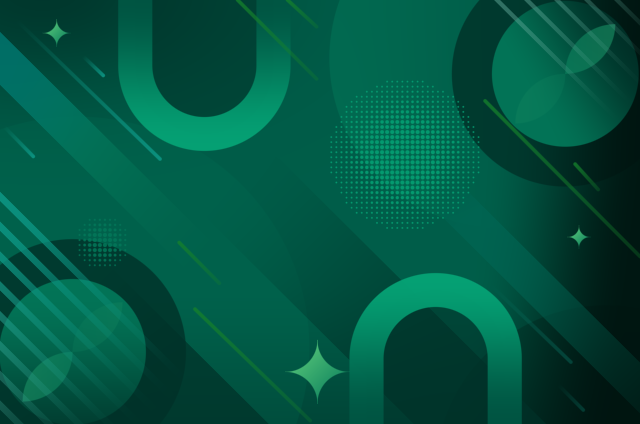
Give the GLSL for this background, as a Shadertoy shader.

```glsl
const vec3 DEEP   = vec3(0.00, 0.07, 0.055);
const vec3 SHADE  = vec3(0.00, 0.19, 0.155);
const vec3 BASE   = vec3(0.00, 0.365, 0.285);
const vec3 GLOW   = vec3(0.01, 0.47, 0.35);
const vec3 BRIGHT = vec3(0.02, 0.64, 0.46);
const vec3 TEAL   = vec3(0.05, 0.60, 0.53);
const vec3 GRASS  = vec3(0.08, 0.50, 0.17);
const vec3 MINT   = vec3(0.30, 0.74, 0.46);
const vec3 SILVER = vec3(0.38, 0.66, 0.60);

const vec2 TOP_DISC = vec2(1.325, 0.826), LOW_DISC = vec2(0.170, 0.170);
const vec2 TOP_ARCH = vec2(0.479, 0.846), LOW_ARCH = vec2(1.021, 0.154);
const float DISC_RADIUS = 0.172, RING_RADIUS = 0.266;
const float ARCH_RADIUS = 0.162, ARCH_HALF = 0.040;
const float LEAF_SIZE = 0.117, DOT_PITCH = 0.0119, STRIPE_PITCH = 0.0703;
const int GREEN_STREAKS = 6, STREAKS = 11;

// Streak end points: green ones first, then teal
const vec4 STREAK[STREAKS] = vec4[](
    vec4(0.557, 1.000, 0.742, 0.814), vec4(0.674, 1.000, 0.742, 0.937),
    vec4(1.137, 0.762, 1.500, 0.395), vec4(1.348, 0.613, 1.402, 0.553),
    vec4(0.420, 0.428, 0.514, 0.332), vec4(0.457, 0.271, 0.727, 0.008),
    vec4(0.040, 0.951, 0.375, 0.625), vec4(0.195, 0.867, 0.242, 0.822),
    vec4(0.010, 0.701, 0.078, 0.631), vec4(1.152, 0.326, 1.338, 0.146),
    vec4(1.309, 0.092, 1.367, 0.033));

const vec3 STAR[3] = vec3[](vec3(0.133, 0.922, 0.032),
    vec3(1.357, 0.441, 0.026), vec3(0.744, 0.123, 0.075));

float pixel;

float fill(float d) { return smoothstep(pixel, -pixel, d); }

float band(float x, float lo, float hi) { return fill(lo - x) * fill(x - hi); }

float blob(vec2 p, vec2 center, vec2 size) {
    vec2 q = (p - center) / size;
    return exp(-dot(q, q));
}

float leaf(vec2 q) {
    float a = length(q - vec2(0.0, LEAF_SIZE));
    float b = length(q - vec2(LEAF_SIZE, 0.0));
    return max(a, b) - LEAF_SIZE;
}

float star(vec2 q, float r) {
    q = abs(q);
    return max(r - length(q - r), max(q.x, q.y) - r);
}

vec3 backdrop(vec2 p, float across, float along) {
    vec3 c = mix(BASE, SHADE, 0.85 * blob(p, vec2(0.10, 1.02), vec2(0.45, 0.24)));
    c = mix(c, SHADE, 0.6 * smoothstep(0.35, -0.1, p.y));
    c = mix(c, DEEP, 0.93 * smoothstep(1.12, 1.5, p.x + 0.12 * (0.5 - p.y)));
    // Large faint circles
    float lobe = fill(length(p - vec2(1.172, 0.863)) - 0.40);
    c = mix(c, GLOW, 0.5 * lobe * smoothstep(1.25, 0.75, p.x));
    c = mix(c, GLOW, 0.16 * fill(length(p - vec2(0.18, 0.18)) - 0.545));
    c = mix(c, DEEP, 0.25 * fill(length(p - vec2(1.42, -0.12)) - 0.40));
    // Diagonal panels
    c = mix(c, SHADE, 0.7 * band(across, -0.03, 0.28) * smoothstep(0.9, 2.0, along));
    c = mix(c, SHADE, 0.7 * fill(across + 0.37) * smoothstep(0.8, 1.3, along));
    vec3 beam = mix(vec3(0.0, 0.46, 0.43), GLOW, smoothstep(0.1, 0.7, along));
    c = mix(c, beam, 0.85 * band(across, -0.20, -0.075) * smoothstep(1.1, 0.35, along));
    float lower = band(across, 0.525, 0.645) * smoothstep(1.48, 1.62, along);
    return mix(c, vec3(0.0, 0.40, 0.33), 0.65 * lower * smoothstep(2.8, 1.6, along));
}

// The straight legs point along +y
void paintArch(inout vec3 c, vec2 q) {
    float d = (q.y > 0.0 ? abs(q.x) : length(q)) - ARCH_RADIUS;
    c = mix(c, SHADE, 0.5 * fill(d));
    vec3 tone = mix(BRIGHT, BASE * 0.92, smoothstep(-0.19, 0.16, q.y));
    c = mix(c, tone, 0.95 * fill(abs(d) - ARCH_HALF));
}

void paintDisc(inout vec3 c, vec2 q, float shadow) {
    float r = length(q);
    c = mix(c, mix(SHADE, DEEP, shadow), 0.8 * fill(r - RING_RADIUS));
    float light = shadow > 0.0 ? smoothstep(0.22, -0.12, q.x + 0.6 * q.y)
                               : smoothstep(-0.3, 0.15, q.y);
    c = mix(c, mix(SHADE, GLOW, light), 0.93 * fill(r - DISC_RADIUS));
    vec3 tone = mix(GLOW, MINT, 0.12 + 1.6 * abs(q.x));
    c = mix(c, tone, fill(leaf(q)) * (shadow > 0.0 ? 0.65 : 0.28));
    c = mix(c, tone, fill(leaf(-q)) * (shadow > 0.0 ? 0.28 : 0.65));
}

void paintHalftone(inout vec3 c, vec2 q, float radius, vec3 tone) {
    vec2 cell = floor(q / DOT_PITCH) + 0.5;
    float edge = length(cell * DOT_PITCH) / radius;
    float size = DOT_PITCH * mix(0.40, 0.16, smoothstep(0.3, 1.0, edge));
    float dotMask = fill(length(q - cell * DOT_PITCH) - size);
    c = mix(c, tone, 0.85 * dotMask * step(edge, 1.0));
}

float stripes(float across, float first, float halfWidth) {
    float x = abs(fract((across - first) / STRIPE_PITCH + 0.5) - 0.5) * STRIPE_PITCH;
    return fill(x - halfWidth);
}

void mainImage(out vec4 fragColor, in vec2 fragCoord) {
    vec2 p = fragCoord / iResolution.xy * vec2(1.5, 1.0);
    pixel = 0.8 / iResolution.y;
    float across = p.x + p.y - 1.0, along = p.x - p.y + 1.0;
    vec3 c = backdrop(p, across, along);

    // Arches, discs and dot fields
    paintArch(c, p - TOP_ARCH);
    paintArch(c, (p - LOW_ARCH) * vec2(1.0, -1.0));
    paintDisc(c, p - TOP_DISC, smoothstep(1.2, 1.5, p.x) * 0.9 + 0.01);
    paintDisc(c, p - LOW_DISC, 0.0);
    paintHalftone(c, p - vec2(0.949, 0.635), 0.178, BRIGHT);
    paintHalftone(c, p - vec2(0.240, 0.428), 0.063, GLOW);

    // Stripe groups
    float low = stripes(across, -0.463, 0.011) * fill(across + 0.445);
    vec3 stripeTone = mix(TEAL, SILVER, smoothstep(0.55, 1.0, -across) * 0.6);
    c = mix(c, stripeTone, low * mix(0.85, 0.0, smoothstep(0.4, 1.35, along)));
    float high = stripes(across, 1.165, 0.007) * fill(1.14 - across);
    c = mix(c, SILVER, 0.5 * high * smoothstep(1.75, 1.15, along));

    // Tapered streaks
    for (int i = 0; i < STREAKS; i++) {
        vec2 a = STREAK[i].xy, ab = STREAK[i].zw - a;
        float h = clamp(dot(p - a, ab) / dot(ab, ab), 0.0, 1.0);
        float mask = fill(length(p - a - ab * h) - 0.0042);
        bool green = i < GREEN_STREAKS;
        float fade = green ? 0.8 - 0.5 * h : 0.85 * h * smoothstep(2.0, 0.3, p.x);
        c = mix(c, green ? GRASS : TEAL, mask * fade);
    }

    // Four-pointed stars
    for (int i = 0; i < 3; i++) {
        vec2 q = p - STAR[i].xy;
        float r = STAR[i].z;
        vec3 tone = mix(GLOW, MINT, 0.65 + 0.35 * (q.y - q.x) / r);
        c = mix(c, tone, fill(star(q, r)));
    }
    fragColor = vec4(c, 1.0);
}
```
